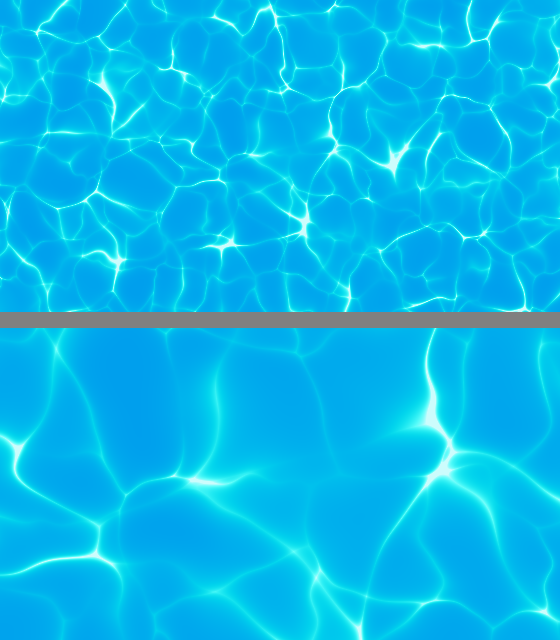
Top: the whole. Bottom: its middle third, enlarged.
A Shadertoy shader for this texture:

```glsl
const float MAIN_SCALE = 5.6;     // cells per canvas height
const float FINE_SCALE = 7.7;
const float FINE_STRENGTH = 0.5;
const float CORE_WIDTH = 0.055;   // sharp bright thread
const float HALO_WIDTH = 0.21;    // soft light around it
const float CORE_LIGHT = 0.34;
const float HALO_LIGHT = 0.115;
const float DEEP_LIGHT = 0.628;   // darkest water
const float SWELL_SCALE = 3.2;
const float SWELL_LIGHT = 0.045;
const float WATER_BLUE = 0.93;

vec2 hash22(vec2 p) {
    vec3 q = fract(p.xyx * vec3(0.1031, 0.1030, 0.0973));
    q += dot(q, q.yzx + 33.33);
    return fract((q.xx + q.yz) * q.zy);
}

float cornerSlope(vec2 cell, vec2 corner, vec2 f) {
    return dot(hash22(cell + corner) * 2.0 - 1.0, f - corner);
}

// Gradient noise, roughly -0.6 to 0.6
float noise(vec2 p) {
    vec2 i = floor(p), f = p - i;
    vec2 u = f * f * f * (f * (f * 6.0 - 15.0) + 10.0);
    float low = mix(cornerSlope(i, vec2(0, 0), f), cornerSlope(i, vec2(1, 0), f), u.x);
    float high = mix(cornerSlope(i, vec2(0, 1), f), cornerSlope(i, vec2(1, 1), f), u.x);
    return mix(low, high, u.y);
}

vec2 noise2(vec2 p) {
    return vec2(noise(p), noise(p + vec2(37.2, 91.7)));
}

// Bends straight cell borders into arcs
vec2 ripple(vec2 p) {
    p += 0.55 * noise2(p * 0.9);
    return p + 0.2 * noise2(p * 2.2 + 15.0);
}

// Light near the borders of scattered cells: x = thread, y = halo
vec2 cellBorders(vec2 p) {
    vec2 home = floor(p);
    float dist2[25];
    float nearest = 100.0;
    for (int k = 0; k < 25; k++) {
        vec2 cell = home + vec2(k % 5 - 2, k / 5 - 2);
        vec2 toPoint = cell + 0.05 + 0.9 * hash22(cell) - p;
        dist2[k] = dot(toPoint, toPoint);
        nearest = min(nearest, dist2[k]);
    }
    vec2 light = vec2(-1.0);
    for (int k = 0; k < 25; k++) {
        light += exp((nearest - dist2[k]) / vec2(CORE_WIDTH, HALO_WIDTH));
    }
    return min(light, vec2(1.7, 2.0));
}

// One net of threads that fade in and out along their length
float caustics(vec2 p) {
    vec2 border = cellBorders(ripple(p));
    float focus = smoothstep(-0.32, 0.42, noise(p * 1.25 + 60.0));
    return CORE_LIGHT * focus * border.x
         + HALO_LIGHT * mix(0.55, 1.15, focus) * border.y;
}

// Deep blue through cyan to near white
vec3 waterColor(float light) {
    float glare = max(light - 0.8, 0.0);
    float red = min(10.0 * glare * glare, 0.8);
    float green = min(light, 0.99);
    float blue = WATER_BLUE + 0.06 * smoothstep(0.84, 1.05, light);
    return vec3(red, green, blue);
}

void mainImage(out vec4 fragColor, in vec2 fragCoord) {
    vec2 p = fragCoord / iResolution.y;

    float light = DEEP_LIGHT + SWELL_LIGHT * noise(p * SWELL_SCALE + 8.0);
    light += caustics(p * MAIN_SCALE + 20.0);
    light += FINE_STRENGTH * caustics(p * FINE_SCALE + vec2(130.0, 75.0));

    fragColor = vec4(waterColor(light), 1.0);
}
```
